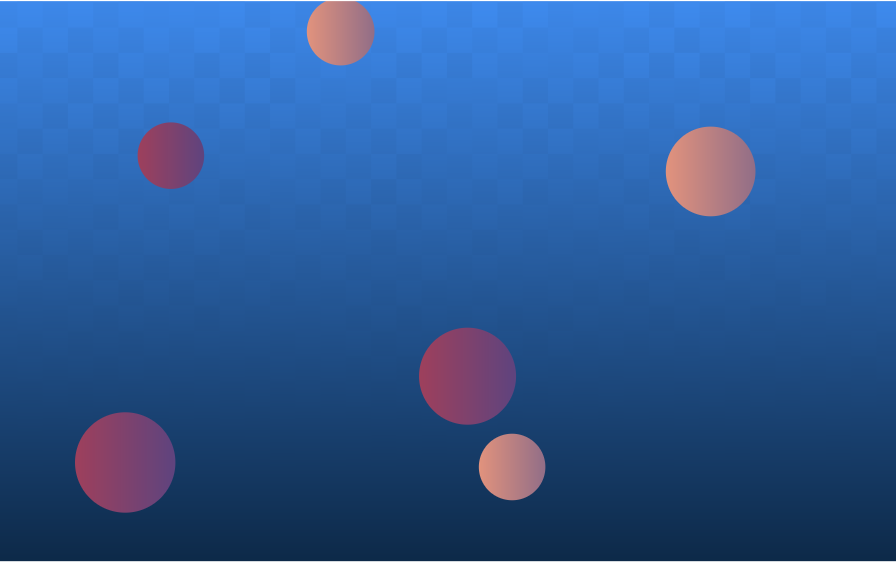
This background is drawn by a Shadertoy shader. Its source:

```glsl
// Lengths are in canvas heights
const vec3 SKY_TOP = vec3(0.240, 0.535, 0.920);
const vec3 SKY_BOTTOM = vec3(0.050, 0.160, 0.280);
const vec3 BORDER = vec3(1.0);
const float BORDER_TOP = 0.002;
const float BORDER_BOTTOM = 0.005;

const vec3 CRIMSON_LEFT = vec3(0.620, 0.250, 0.360);
const vec3 CRIMSON_RIGHT = vec3(0.370, 0.265, 0.495);
const vec3 PEACH_LEFT = vec3(0.885, 0.575, 0.490);
const vec3 PEACH_RIGHT = vec3(0.570, 0.430, 0.530);

const float TILE_SIZE = 0.0448;
const vec2 TILE_ORIGIN = vec2(0.0308, 0.9959);
const float TILE_CONTRAST = 0.022;
const float CHECKER_WEIGHT = 0.5;

// Each disc: centre x, centre y, radius, palette (0 crimson, 1 peach)
const int DISC_COUNT = 6;
const vec4 DISCS[DISC_COUNT] = vec4[DISC_COUNT](
    vec4(0.604, 0.944, 0.060, 1.0),
    vec4(0.303, 0.724, 0.059, 0.0),
    vec4(1.260, 0.696, 0.0795, 1.0),
    vec4(0.829, 0.333, 0.086, 0.0),
    vec4(0.222, 0.180, 0.089, 0.0),
    vec4(0.908, 0.172, 0.059, 1.0)
);

float hash(vec2 cell) {
    vec3 q = fract(vec3(cell.xyx) * 0.1031);
    q += dot(q, q.yzx + 33.33);
    return fract((q.x + q.y) * q.z);
}

// Signed brightness of one tile: a checkerboard mixed with noise
float tileTone(vec2 cell) {
    float checker = mod(cell.x + cell.y, 2.0);
    return mix(hash(cell + 60.0), checker, CHECKER_WEIGHT) - 0.5;
}

// Tile grid with borders blended over one pixel
float tilePattern(vec2 p, float pixel) {
    vec2 grid = (p - TILE_ORIGIN) / TILE_SIZE - 0.5;
    vec2 cell = floor(grid);
    vec2 blend = clamp((fract(grid) - 0.5) * TILE_SIZE / pixel + 0.5, 0.0, 1.0);
    float lower = mix(tileTone(cell), tileTone(cell + vec2(1, 0)), blend.x);
    float upper = mix(tileTone(cell + vec2(0, 1)), tileTone(cell + vec2(1, 1)), blend.x);
    return mix(lower, upper, blend.y);
}

// Coverage of a shape from its signed distance
float coverage(float dist, float pixel) {
    return clamp(0.5 - dist / pixel, 0.0, 1.0);
}

void mainImage(out vec4 fragColor, in vec2 fragCoord) {
    float pixel = 1.0 / iResolution.y;
    vec2 p = fragCoord * pixel;

    // Vertical gradient with tiles that fade towards the bottom
    vec3 color = mix(SKY_BOTTOM, SKY_TOP, p.y);
    color += color * tilePattern(p, pixel) * TILE_CONTRAST * 2.0 * smoothstep(0.1, 0.9, p.y);

    // Discs shaded from left to right
    for (int i = 0; i < DISC_COUNT; i++) {
        vec4 disc = DISCS[i];
        vec2 offset = p - disc.xy;
        float across = clamp(0.5 + 0.5 * offset.x / disc.z, 0.0, 1.0);
        vec3 left = mix(CRIMSON_LEFT, PEACH_LEFT, disc.w);
        vec3 right = mix(CRIMSON_RIGHT, PEACH_RIGHT, disc.w);
        color = mix(color, mix(left, right, across), coverage(length(offset) - disc.z, pixel));
    }

    // Thin strips along the top and bottom
    float inside = min(p.y - BORDER_BOTTOM, 1.0 - BORDER_TOP - p.y);
    color = mix(color, BORDER, coverage(inside, pixel));

    fragColor = vec4(color, 1.0);
}
```
